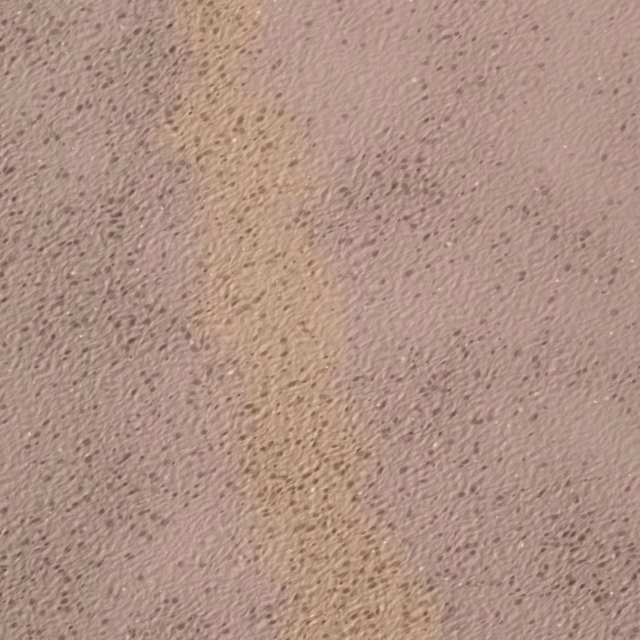
Reproduce this texture procedurally as a WebGL 1 fragment shader.

```glsl
precision highp float;
// Rough, sandy stone: pink and grey ground crossed by a wandering tan band.
// Slanted gradient noise is embossed into grains, then jittered ellipses
// add dark pits and a few pale mineral specks.

uniform vec2 u_resolution;

const float GRAIN_ANGLE = 0.62;
const vec3 PINK = vec3(0.705, 0.586, 0.545);
const vec3 TAN = vec3(0.738, 0.614, 0.523);
const vec3 GREY = vec3(0.667, 0.561, 0.514);

// Two random values per lattice point, without sine
vec2 hash22(vec2 p) {
  vec3 a = fract(p.xyx * vec3(0.1031, 0.1030, 0.0973));
  a += dot(a, a.yzx + 33.33);
  return fract((a.xx + a.yz) * a.zy);
}

vec2 rotate(vec2 p, float angle) {
  float c = cos(angle);
  float s = sin(angle);
  return vec2(c * p.x + s * p.y, c * p.y - s * p.x);
}

float cornerSlope(vec2 cell, vec2 offset, vec2 corner) {
  vec2 gradient = hash22(cell + corner) * 2.0 - 1.0;
  return dot(gradient, offset - corner);
}

// Gradient noise, roughly -0.7 to 0.7
float noise(vec2 p) {
  vec2 cell = floor(p);
  vec2 f = p - cell;
  vec2 w = f * f * f * (f * (f * 6.0 - 15.0) + 10.0);
  float low = mix(cornerSlope(cell, f, vec2(0.0, 0.0)),
                  cornerSlope(cell, f, vec2(1.0, 0.0)), w.x);
  float high = mix(cornerSlope(cell, f, vec2(0.0, 1.0)),
                   cornerSlope(cell, f, vec2(1.0, 1.0)), w.x);
  return 1.4 * mix(low, high, w.y);
}

float cloud(vec2 p) {
  return noise(p) + 0.5 * noise(p * 2.1 + 17.3) + 0.25 * noise(p * 4.3 + 41.7);
}

// Slope of the noise surface towards the light
float emboss(vec2 p, vec2 light) {
  return noise(p - light) - noise(p + light);
}

// Soft ellipses, one per occupied grid cell
float spots(vec2 p, float share, float minRadius, float maxRadius) {
  vec2 cell = floor(p);
  float cover = 0.0;
  for (int y = -1; y <= 1; y++) {
    for (int x = -1; x <= 1; x++) {
      vec2 id = cell + vec2(float(x), float(y));
      vec2 centre = id + 0.15 + 0.7 * hash22(id + 11.0);
      vec2 pick = hash22(id + 73.0);
      float radius = mix(minRadius, maxRadius, pick.y);
      float shape = 1.0 - smoothstep(0.35 * radius, 1.25 * radius, length(p - centre));
      float present = 1.0 - smoothstep(share - 0.1, share + 0.02, pick.x);
      cover = max(cover, shape * present);
    }
  }
  return cover;
}

// Tan band drifting right as it descends
float bandMask(vec2 uv) {
  float depth = clamp(1.0 - uv.y, 0.0, 1.0);
  float centre = 0.33 + 0.22 * pow(depth, 1.2);
  float halfWidth = mix(0.065, 0.105, depth);
  float edge = abs(uv.x - centre) + 0.06 * cloud(uv * 7.0 + 5.0);
  return 1.0 - smoothstep(halfWidth * 0.55, halfWidth * 1.45, edge);
}

void main() {
  vec2 uv = gl_FragCoord.xy / u_resolution;
  float patches = cloud(uv * 5.0 + 29.0);
  float band = bandMask(uv);

  // Ground tint
  float greyness = 1.0 - smoothstep(0.08, 0.42, uv.x + 0.12 * patches);
  greyness = max(greyness, 0.7 * smoothstep(0.55, 1.1, uv.x + 0.4 * (1.0 - uv.y) - 0.2));
  vec3 color = mix(mix(PINK, GREY, greyness), TAN, band);
  color += 0.028 * patches + 0.02 * (uv.y - 0.5);
  color += vec3(0.012, -0.004, 0.006) * noise(uv * 19.0 + 8.0);

  // The upper right is worn smoother
  float worn = smoothstep(0.85, 1.75, uv.x + uv.y);
  float rough = clamp(1.12 - 0.5 * worn - 0.35 * patches, 0.4, 1.4);

  // Slanted grain, gently bent to hide the lattice
  vec2 bend = 0.006 * vec2(noise(uv * 23.0), noise(uv * 23.0 + 50.0));
  vec2 slanted = rotate(uv + bend, GRAIN_ANGLE) + 3.0;
  float relief = 0.105 * emboss(slanted * vec2(78.0, 128.0), vec2(0.10, -0.25));
  relief += 0.055 * emboss(slanted * vec2(150.0, 215.0) + 9.0, vec2(0.12, -0.24));
  color += relief * rough;

  // Dark pits and rare pale specks
  float pitShare = clamp(0.36 + 0.1 * band - 0.22 * worn - 0.3 * patches, 0.08, 0.6);
  float pits = spots(slanted * vec2(56.0, 90.0), pitShare, 0.2, 0.46);
  color -= vec3(0.145, 0.15, 0.14) * pits * mix(0.7, 1.0, rough);
  float specks = spots(slanted * vec2(46.0, 56.0) + 31.0, 0.09, 0.08, 0.2);
  color += vec3(0.17, 0.18, 0.18) * specks;

  gl_FragColor = vec4(clamp(color, 0.0, 1.0), 1.0);
}
```
